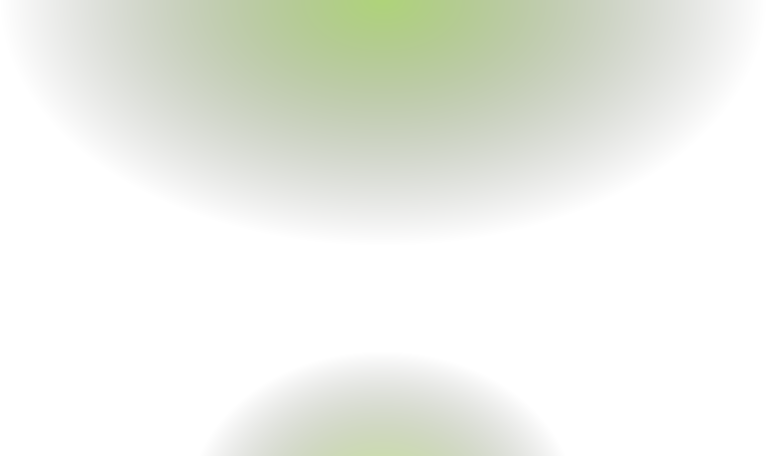
Reproduce this background procedurally as a Shadertoy shader.

```glsl
const vec3 PAPER = vec3(1.0);
const vec3 HALO_GREY = vec3(0.42);

// Positions and radii are fractions of the canvas
const vec3 TOP_GREEN = vec3(0.685, 0.83, 0.475);
const vec2 TOP_CENTER = vec2(0.499, 1.0);
const vec2 TOP_RADIUS = vec2(0.5, 0.54);

const vec3 BOTTOM_GREEN = vec3(0.84, 0.97, 0.61);
const vec2 BOTTOM_CENTER = vec2(0.498, -0.11);
const vec2 BOTTOM_RADIUS = vec2(0.253, 0.34);

// Elliptical glow: core turns grey as it fades out towards the rim
vec3 addGlow(vec3 base, vec2 uv, vec2 center, vec2 radius, vec3 core) {
    float t = min(length((uv - center) / radius), 1.0);
    vec3 tint = mix(core, HALO_GREY, t);
    return mix(tint, base, t);
}

void mainImage(out vec4 fragColor, in vec2 fragCoord) {
    vec2 uv = fragCoord / iResolution.xy;

    vec3 color = PAPER;
    color = addGlow(color, uv, TOP_CENTER, TOP_RADIUS, TOP_GREEN);
    color = addGlow(color, uv, BOTTOM_CENTER, BOTTOM_RADIUS, BOTTOM_GREEN);

    fragColor = vec4(color, 1.0);
}
```
